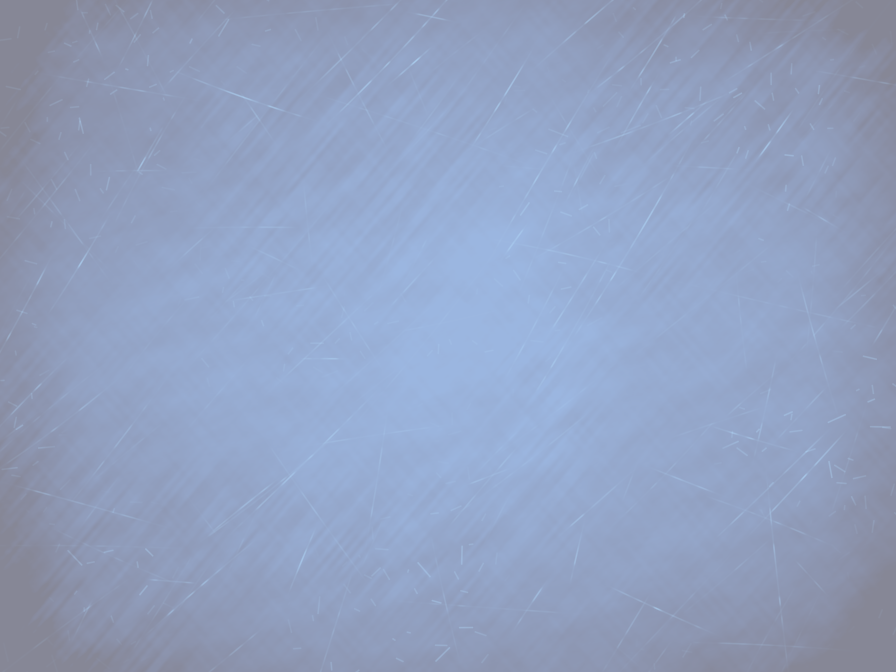
Reproduce this texture procedurally as a Shadertoy shader.

```glsl
// Draws a scuffed periwinkle blue surface with fine pale scratches and a grey vignette.

float hash(vec2 p) {
    vec3 q = fract(vec3(p.xyx) * 0.1031);
    q += dot(q, q.yzx + 33.33);
    return fract((q.x + q.y) * q.z);
}

float noise(vec2 p) {
    vec2 i = floor(p), f = fract(p);
    f = f * f * (3.0 - 2.0 * f);
    return mix(mix(hash(i), hash(i + vec2(1, 0)), f.x),
               mix(hash(i + vec2(0, 1)), hash(i + vec2(1, 1)), f.x), f.y);
}

float fbm(vec2 p) {
    float sum = 0.0, gain = 0.5;
    for (int i = 0; i < 5; i++) {
        sum += gain * noise(p);
        p = mat2(1.6, 1.2, -1.2, 1.6) * p + 7.3;
        gain *= 0.55;
    }
    return sum;
}

// Coordinates along and across a direction
vec2 turned(vec2 p, float angle) {
    float c = cos(angle), s = sin(angle);
    return vec2(c * p.x + s * p.y, c * p.y - s * p.x);
}

// Long, slightly bowed scratches that break up along their length
float scratches(vec2 p, float aspect, float pixel) {
    float sum = 0.0;
    for (int i = 0; i < 170; i++) {
        float id = float(i) + 1.0;
        vec2 center = vec2(hash(vec2(id, 1.7)) * aspect, hash(vec2(id, 5.3)));
        float spread = hash(vec2(id, 9.1)) - 0.5;
        float angle = hash(vec2(id, 13.9)) < 0.5 ? 0.87 + 0.5 * spread : 3.14 * spread;
        float reach = mix(0.04, 0.2, pow(hash(vec2(id, 17.2)), 1.6));
        vec2 q = turned(p - center, angle);
        q.y += (hash(vec2(id, 21.4)) - 0.5) * 0.5 * q.x * q.x;
        if (abs(q.x) > reach || abs(q.y) > 0.01) continue;
        float line = 1.0 - smoothstep(0.0, 0.0008 + pixel, abs(q.y));
        float taper = 1.0 - smoothstep(0.3, 1.0, abs(q.x) / reach);
        float wear = 0.25 + 0.9 * smoothstep(0.35, 0.9, noise(vec2(q.x * 75.0, id * 3.7)));
        float strength = mix(0.12, 0.75, pow(hash(vec2(id, 25.8)), 2.5));
        sum += line * taper * wear * strength;
    }
    return sum;
}

// Short bright nicks, at most one to a cell
float nicks(vec2 p, float cells, float seed, float pixel) {
    vec2 g = turned(p, seed) * cells;
    vec2 id = floor(g) + seed * 31.0;
    vec2 offset = 0.4 * (vec2(hash(id), hash(id + 4.1)) - 0.5);
    vec2 q = turned(fract(g) - 0.5 - offset, 6.28 * hash(id + 8.6)) / cells;
    float reach = mix(0.04, 0.28, hash(id + 12.3)) / cells;
    float d = length(vec2(max(abs(q.x) - reach, 0.0), q.y));
    return (1.0 - smoothstep(0.0, 0.0008 + pixel, d)) * step(0.62, hash(id + 16.7));
}

void mainImage(out vec4 fragColor, in vec2 fragCoord) {
    vec2 uv = fragCoord / iResolution.xy;
    vec2 p = fragCoord / iResolution.y;
    float pixel = 1.0 / iResolution.y;

    // Broad light falling off to grey edges
    float r = length((uv - vec2(0.52, 0.51)) * 2.0);
    float light = 1.01 - 0.18 * r - 0.43 * r * r;
    vec2 border = min(uv, 1.0 - uv);
    light -= 0.16 * (1.0 - smoothstep(0.0, 0.1, border.x));
    light -= 0.06 * (1.0 - smoothstep(0.0, 0.1, border.y));

    // Cloudy stains and slanted brushing
    light += 0.24 * (fbm(p * 4.0 + 2.0) - 0.53);
    light += 0.20 * (fbm(turned(p, 0.35) * vec2(13.0, 34.0)) - 0.53);
    float patches = smoothstep(0.3, 0.75, noise(p * 5.0 + 11.0));
    light += (0.05 + 0.13 * patches) * (noise(turned(p, 0.87) * vec2(13.0, 160.0)) - 0.5);
    light += 0.06 * (noise(turned(p, 2.3) * vec2(16.0, 140.0) + 40.0) - 0.5);
    light = clamp(light, 0.0, 1.05);

    vec3 color = mix(vec3(0.525, 0.53, 0.59), vec3(0.605, 0.705, 0.865),
                     vec3(light, light, pow(light, 0.88)));

    // Pale scratches, fainter where the surface is grey
    float marks = scratches(p, iResolution.x / iResolution.y, pixel);
    float scuffed = smoothstep(0.35, 0.8, noise(p * 6.0 + 23.0));
    marks += scuffed * (0.4 * nicks(p, 19.0, 0.6, pixel) + 0.3 * nicks(p, 31.0, 1.9, pixel));
    marks *= mix(0.35, 1.0, smoothstep(0.0, 0.5, light));
    color = mix(color, vec3(0.68, 0.83, 0.96), min(marks, 0.85));

    fragColor = vec4(color, 1.0);
}
```
